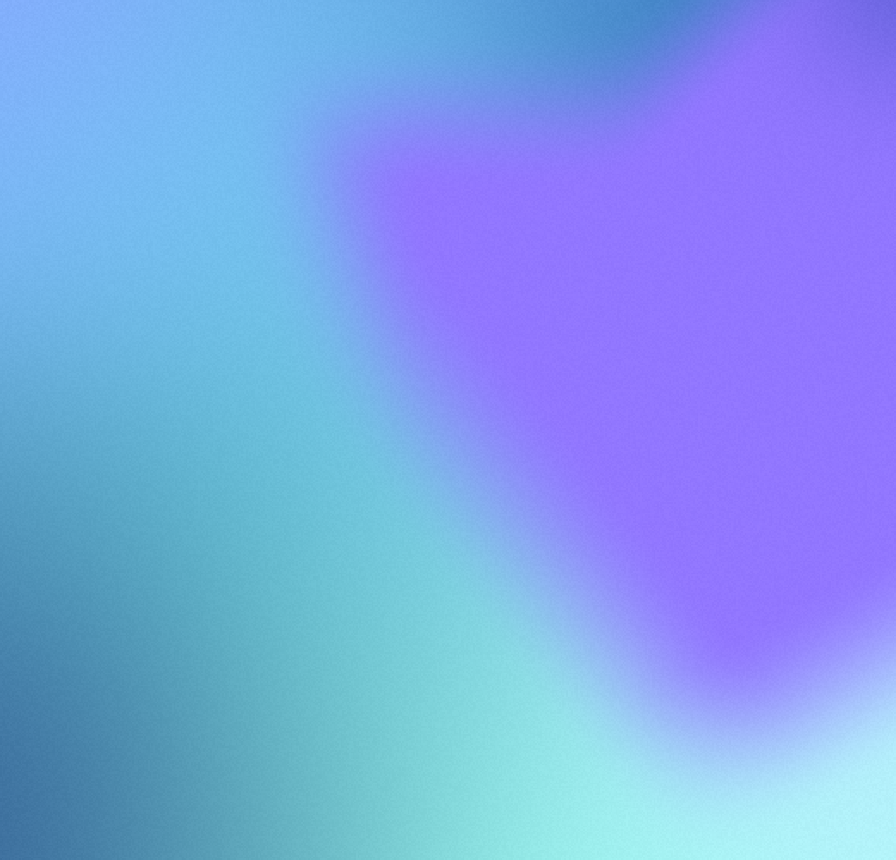
This background is drawn by a Shadertoy shader. Its source:

```glsl
#define POOL_FALLOFF 16.0
#define EDGE_SOFTNESS 0.115
#define TOP_SOFTNESS 0.095
#define GRAIN_CELLS 500.0
#define GRAIN_AMOUNT 0.022

const vec3 PERIWINKLE = vec3(0.53, 0.65, 1.00);
const vec3 SKY        = vec3(0.49, 0.73, 0.98);
const vec3 CYAN       = vec3(0.46, 0.79, 0.95);
const vec3 AZURE      = vec3(0.43, 0.71, 0.92);
const vec3 DEEP_BLUE  = vec3(0.24, 0.49, 0.76);
const vec3 TEAL       = vec3(0.36, 0.75, 0.80);
const vec3 STEEL      = vec3(0.31, 0.57, 0.72);
const vec3 NAVY       = vec3(0.20, 0.36, 0.58);
const vec3 LAGOON     = vec3(0.37, 0.67, 0.73);
const vec3 MINT       = vec3(0.52, 0.88, 0.87);
const vec3 AQUA       = vec3(0.64, 1.00, 0.95);
const vec3 ICE        = vec3(0.72, 0.98, 0.98);
const vec3 HAZE       = vec3(0.50, 0.78, 0.95);
const vec3 LILAC      = vec3(0.70, 0.86, 1.00);
const vec3 VIOLET     = vec3(0.570, 0.465, 1.00);
const vec3 DUSK       = vec3(0.42, 0.40, 0.88);

float hash(vec2 cell) {
    vec3 q = fract(vec3(cell.xyx) * 0.1031);
    q += dot(q, q.yzx + 33.33);
    return fract((q.x + q.y) * q.z);
}

// Accumulates a weighted colour; the weight is kept in alpha
void addPool(inout vec4 sum, vec2 p, vec2 centre, vec3 color) {
    vec2 d = p - centre;
    sum += vec4(color, 1.0) * exp(-POOL_FALLOFF * dot(d, d));
}

vec3 backdrop(vec2 p) {
    vec4 sum = vec4(0.0);
    // Left side, top to bottom
    addPool(sum, p, vec2(0.00, 1.00), PERIWINKLE);
    addPool(sum, p, vec2(0.00, 0.74), SKY);
    addPool(sum, p, vec2(0.23, 0.74), CYAN);
    addPool(sum, p, vec2(0.27, 0.42), TEAL);
    addPool(sum, p, vec2(0.00, 0.42), STEEL);
    addPool(sum, p, vec2(0.03, 0.11), NAVY);
    // Upper rim
    addPool(sum, p, vec2(0.42, 1.00), AZURE);
    addPool(sum, p, vec2(0.74, 1.00), DEEP_BLUE);
    // Lower rim, left to right
    addPool(sum, p, vec2(0.30, 0.08), LAGOON);
    addPool(sum, p, vec2(0.50, 0.20), MINT);
    addPool(sum, p, vec2(0.68, 0.00), AQUA);
    addPool(sum, p, vec2(1.00, 0.01), ICE);
    // Tints beneath the violet edge
    addPool(sum, p, vec2(0.52, 0.52), HAZE);
    addPool(sum, p, vec2(0.86, 0.23), LILAC);
    return sum.rgb / sum.a;
}

float softSide(float d, float softness) {
    return smoothstep(-softness, softness, d);
}

// Overlap of four blurred sides; the top one bends upward to the right
float violetMask(vec2 p) {
    float bend = p.x - 0.70;
    float top = 0.87 + 0.5 * (bend + sqrt(bend * bend + 0.002));
    float mask = softSide(dot(p, vec2(0.8, 0.6)) - 0.70, EDGE_SOFTNESS);
    mask *= softSide(p.x - 0.365, EDGE_SOFTNESS);
    mask *= softSide(dot(p, vec2(-0.5, 0.86)) + 0.295, EDGE_SOFTNESS);
    return mask * softSide(top - p.y, TOP_SOFTNESS);
}

void mainImage(out vec4 fragColor, in vec2 fragCoord) {
    vec2 uv = fragCoord / iResolution.xy;

    // Violet body, dimmed towards the upper right corner
    vec2 corner = uv - vec2(1.02, 1.03);
    vec3 violet = mix(VIOLET, DUSK, exp(-60.0 * dot(corner, corner)));
    vec3 color = mix(backdrop(uv), violet, violetMask(uv));

    // Fine grain
    vec2 cell = floor(uv * GRAIN_CELLS * vec2(iResolution.x / iResolution.y, 1.0));
    color += (hash(cell) - 0.5) * GRAIN_AMOUNT;

    fragColor = vec4(clamp(color, 0.0, 1.0), 1.0);
}
```
